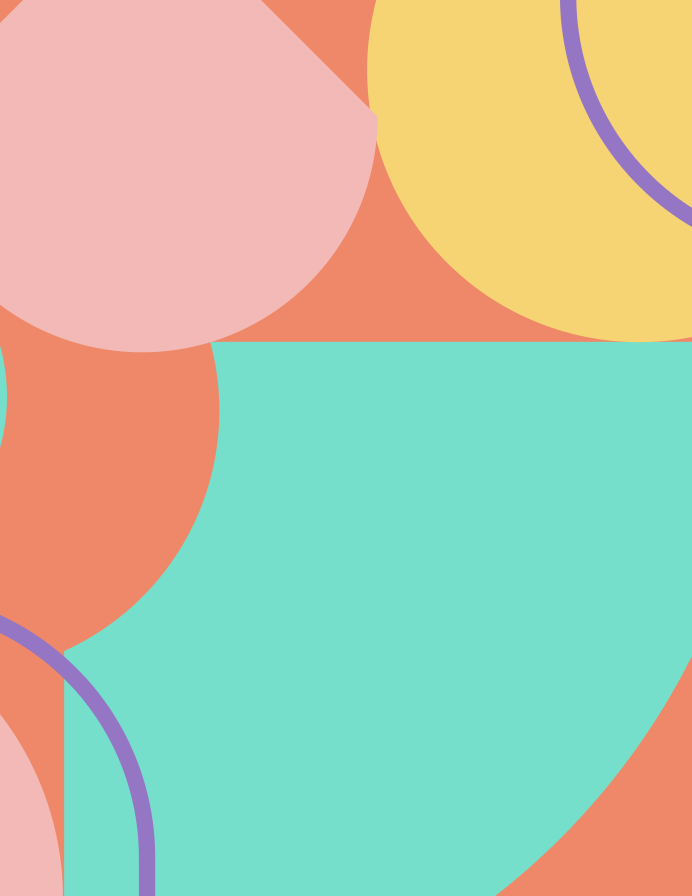
Reproduce this background procedurally as a WebGL 1 fragment shader.

```glsl
precision highp float;
// Flat geometric collage: overlapping discs, a quarter disc, a drop and two arches.
uniform vec2 u_resolution;

const vec3 CORAL  = vec3(0.933, 0.533, 0.408);
const vec3 TEAL   = vec3(0.459, 0.875, 0.796);
const vec3 PINK   = vec3(0.953, 0.725, 0.714);
const vec3 YELLOW = vec3(0.965, 0.831, 0.451);
const vec3 PURPLE = vec3(0.580, 0.463, 0.769);

// Signed distances, negative inside
float disc(vec2 p, vec2 center, float radius) {
  return length(p - center) - radius;
}

// Quarter disc spreading right and down from its corner
float quarterDisc(vec2 p, vec2 corner, float radius) {
  vec2 q = p - corner;
  return max(length(q) - radius, max(-q.x, q.y));
}

// Half disc below, square corner pointing up above
float drop(vec2 p, vec2 center, float radius) {
  vec2 q = p - center;
  float roof = (abs(q.x) + q.y - radius) * 0.70711;
  return q.y > 0.0 ? roof : length(q) - radius;
}

// Stroked arc whose ends run on as straight vertical legs;
// side is 1.0 for legs going down, -1.0 for legs going up
float arch(vec2 p, vec2 center, float radius, float halfWidth, float side) {
  vec2 q = p - center;
  q.y = max(q.y * side, 0.0);
  return abs(length(q) - radius) - halfWidth;
}

// Lay a shape over the colour below with an edge one pixel wide
vec3 paint(vec3 below, vec3 ink, float dist, float pixel) {
  return mix(below, ink, clamp(0.5 - dist / pixel, 0.0, 1.0));
}

void main() {
  // Canvas height is one unit
  float pixel = 1.0 / u_resolution.y;
  vec2 p = gl_FragCoord.xy * pixel;
  vec3 color = CORAL;

  // Large quarter disc, cut by a coral disc with a teal core
  color = paint(color, TEAL, quarterDisc(p, vec2(0.0716, 0.6185), 0.7835), pixel);
  color = paint(color, CORAL, disc(p, vec2(-0.0495, 0.5417), 0.2943), pixel);
  color = paint(color, TEAL, disc(p, vec2(-0.2057, 0.5573), 0.2135), pixel);

  // Yellow disc, pink drop and pink corner disc
  color = paint(color, YELLOW, disc(p, vec2(0.7135, 0.9219), 0.3038), pixel);
  color = paint(color, PINK, drop(p, vec2(0.1585, 0.8698), 0.263), pixel);
  color = paint(color, PINK, disc(p, vec2(-0.2656, -0.0026), 0.3359), pixel);

  // Purple arches in opposite corners
  float radius = 0.2891;
  float halfWidth = 0.0091;
  color = paint(color, PURPLE, arch(p, vec2(0.9232, 1.0039), radius, halfWidth, -1.0), pixel);
  color = paint(color, PURPLE, arch(p, vec2(-0.125, 0.043), radius, halfWidth, 1.0), pixel);

  gl_FragColor = vec4(color, 1.0);
}
```
